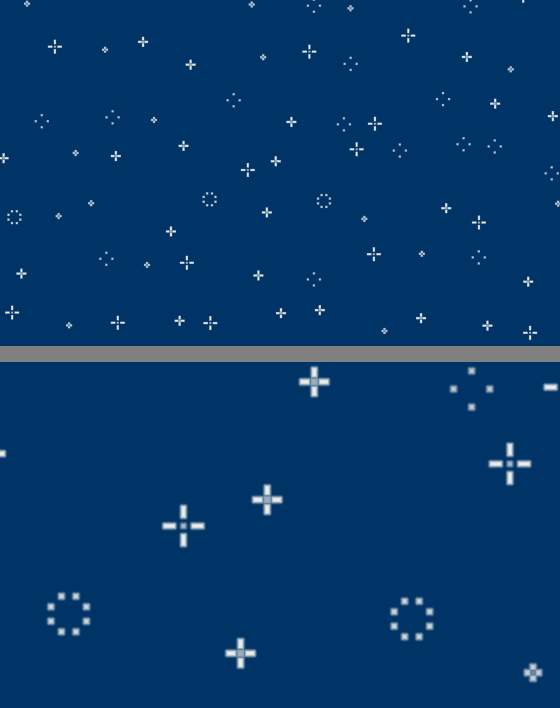
Top, the full canvas; bottom, a detail of the centre.
Give the GLSL for this pattern, as a Shadertoy shader.

```glsl
// Scattered pale sparkles, dots and dotted rings on a deep blue ground.

// Three pseudo-random values per lattice cell
vec3 hash3(vec2 cell) {
    vec3 q = fract(cell.xyx * vec3(0.1031, 0.1030, 0.0973) + 0.37);
    q += dot(q, q.yxz + 33.33);
    return fract((q.xxy + q.yzz) * q.zyx);
}

// Soft-edged coverage of a slightly rounded box
float softBox(vec2 p, vec2 halfSize, float blur) {
    vec2 d = abs(p) - halfSize + 0.4;
    float dist = length(max(d, 0.0)) + min(max(d.x, d.y), 0.0) - 0.4;
    return 1.0 - smoothstep(-blur, blur, dist);
}

// One ornament, folded into an eighth of the plane
float ornament(vec2 p, float kind, float blur) {
    p = abs(p);
    if (p.y > p.x) p = p.yx;

    if (kind < 0.26) // tiny four-dot diamond
        return 0.80 * max(softBox(p - vec2(1.7, 0.0), vec2(1.0), blur),
                          0.55 * softBox(p, vec2(1.0), blur));
    if (kind < 0.51) // small plus
        return 0.96 * max(softBox(p - vec2(2.9, 0.0), vec2(1.6, 0.95), blur),
                          0.65 * softBox(p, vec2(1.3), blur));
    if (kind < 0.75) // large split plus with a centre dot
        return 0.96 * max(softBox(p - vec2(4.3, 0.0), vec2(2.0, 0.9), blur),
                          0.75 * softBox(p, vec2(0.85), blur));
    if (kind < 0.95) // four-dot ring
        return 0.78 * softBox(p - vec2(5.5, 0.0), vec2(0.95), blur);
    // eight-dot ring
    return 0.85 * softBox(p - vec2(5.4, 2.2), vec2(0.95), blur);
}

void mainImage(out vec4 fragColor, in vec2 fragCoord) {
    // Canvas is 316 units tall; ornaments are sized in these units
    float unit = 316.0 / iResolution.y;
    vec2 pos = fragCoord * unit;

    // Staggered lattice with one jittered ornament per cell
    float spacing = 50.0;
    vec2 grid = pos / spacing + vec2(3.0, 7.15);
    grid.x += hash3(vec2(floor(grid.y), 19.0)).x;
    vec2 cell = floor(grid);
    vec3 rnd = hash3(cell);
    vec2 local = (grid - cell - 0.5 - 0.68 * (rnd.xy - 0.5)) * spacing;

    float cover = ornament(local, rnd.z, max(0.75, 0.7 * unit));

    vec3 navy = vec3(0.0, 0.2, 0.4);
    vec3 pale = vec3(0.96, 0.96, 0.94);
    fragColor = vec4(mix(navy, pale, cover), 1.0);
}
```
